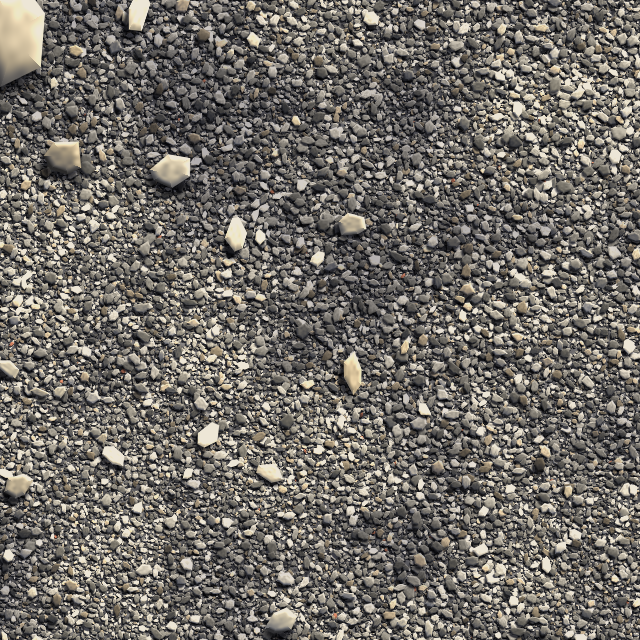
A Shadertoy shader for this texture:

```glsl
// Sunlit bed of grey angular gravel with scattered pale limestone pieces.

const vec2 SUN = vec2(0.45, 0.89);

vec3 hash3(vec3 p) {
    p = fract(p * vec3(0.1031, 0.1030, 0.0973));
    p += dot(p, p.yxz + 33.33);
    return fract((p.xxy + p.yxx) * p.zyx);
}

float noise(vec2 p) {
    vec2 i = floor(p), f = fract(p);
    f = f * f * (3.0 - 2.0 * f);
    float a = hash3(vec3(i, 7.0)).x;
    float b = hash3(vec3(i + vec2(1, 0), 7.0)).x;
    float c = hash3(vec3(i + vec2(0, 1), 7.0)).x;
    float d = hash3(vec3(i + vec2(1, 1), 7.0)).x;
    return mix(mix(a, b, f.x), mix(c, d, f.x), f.y);
}

// Paints one faceted stone, centred on p = 0, and the shadow it casts.
void drawStone(inout vec3 color, vec2 p, vec3 seed, float radius, vec3 albedo, float soft) {
    if (dot(p, p) > 3.5 * radius * radius) return;
    vec3 shape = hash3(seed + 3.7);
    float turn = 0.5 + (shape.x - 0.5) * 2.8;
    mat2 spin = mat2(cos(turn), -sin(turn), sin(turn), cos(turn));
    vec2 stretch = vec2(1.0, 1.1 + 0.9 * shape.y);

    // Cast shadow, tinted by the sky
    vec2 q = spin * (p + SUN * 0.38 * radius) * stretch / radius;
    float shadow = 1.0 - smoothstep(0.7, 1.25, length(q));
    color *= mix(vec3(1.0), vec3(0.25, 0.26, 0.31), shadow);

    // Outline: the intersection of six irregular half planes
    q = spin * p * stretch / radius;
    float dist = -9.0;
    vec2 facing = vec2(0.0);
    for (int i = 0; i < 6; i++) {
        vec3 h = hash3(seed + float(i) * 5.3 + 11.0);
        float angle = (float(i) + 0.6 * h.x) * 1.0472;
        vec2 normal = vec2(cos(angle), sin(angle));
        float edge = dot(q, normal) - mix(0.72, 1.04, h.y);
        if (edge > dist) {
            dist = edge;
            facing = normal;
        }
    }
    facing = normalize((facing * stretch) * spin);

    // Tilted top with bevelled sides
    vec2 tilt = hash3(seed + 29.0).xy - 0.5;
    float bevel = smoothstep(-0.42, 0.0, dist);
    float light = 0.98 + 0.6 * dot(tilt, SUN) + 0.5 * bevel * dot(facing, SUN);
    light += 0.35 * dot(p / radius, SUN) * shape.z;
    light *= 0.88 + 0.24 * noise(q * 3.5 + seed.xy * 9.0);
    light = clamp(light, 0.22, 1.45);
    vec3 tint = mix(vec3(0.92, 0.97, 1.12), vec3(1.02, 1.0, 0.95), smoothstep(0.35, 0.9, light));
    float cover = 1.0 - smoothstep(-soft, soft, dist * radius);
    color = mix(color, min(albedo * light * tint, vec3(0.93, 0.90, 0.84)), cover);
}

vec3 gravelColor(vec3 h) {
    vec3 c = mix(vec3(0.38, 0.375, 0.36), vec3(0.90, 0.875, 0.82), pow(h.x, 1.35));
    c = mix(c, c * vec3(1.05, 0.98, 0.88), step(0.88, h.y));
    return mix(c, vec3(0.66, 0.42, 0.33), step(0.9985, h.z));
}

// One scatter of stones on a jittered grid; pale = 1 gives cream limestone.
void scatter(inout vec3 color, vec2 uv, float cells, float density, vec2 sizes, float pale) {
    vec2 p = uv * cells, cell = floor(p);
    for (int y = 1; y >= -1; y--)
    for (int x = -1; x <= 1; x++) {
        vec2 id = cell + vec2(x, y);
        vec3 seed = vec3(id, cells);
        vec3 place = hash3(seed);
        if (place.z > density) continue;
        vec3 h = hash3(seed + 17.0);
        vec3 cream = mix(vec3(0.76, 0.69, 0.57), vec3(0.92, 0.89, 0.82), h.x);
        vec3 albedo = mix(gravelColor(h), cream, pale);
        float radius = mix(sizes.x, sizes.y, hash3(seed + 41.0).x);
        drawStone(color, p - id - 0.12 - 0.76 * place.xy, seed, radius, albedo, 0.0012 * cells);
    }
}

void mainImage(out vec4 fragColor, in vec2 fragCoord) {
    vec2 uv = fragCoord / iResolution.y;

    // Coarse gravel gathers towards the right and in drifting patches
    float drift = noise(uv * 4.0 + 2.3);
    float coarse = clamp(0.25 + 0.5 * uv.x + 0.9 * (drift - 0.5) + 0.2 * uv.y, 0.0, 1.0);

    // Grit floor
    vec3 color = mix(vec3(0.12, 0.12, 0.14), vec3(0.50, 0.49, 0.48), noise(uv * 230.0));

    // Gravel, fine to coarse
    scatter(color, uv, 170.0, 0.9, vec2(0.36, 0.60), 0.0);
    scatter(color, uv, 121.0, 0.85, vec2(0.36, 0.62), 0.0);
    scatter(color, uv, 83.0, mix(0.42, 0.88, coarse), vec2(0.34, 0.62), 0.0);
    scatter(color, uv, 57.0, mix(0.16, 0.78, coarse), vec2(0.32, 0.60), 0.0);
    scatter(color, uv, 39.0, mix(0.05, 0.27, coarse), vec2(0.28, 0.50), 0.0);

    // Broad undulation of the ground: hollows darken and turn bluish
    float swell = 0.6 * noise(uv * 6.0 + 5.1) + 0.4 * noise(uv * 15.0 + 8.4);
    color *= mix(vec3(0.66, 0.67, 0.74), vec3(1.36, 1.35, 1.32), swell);
    color = min(color, vec3(0.93, 0.90, 0.84));

    // Pale pebbles and limestone lumps, thinning to the right
    scatter(color, uv, 29.0, mix(0.06, 0.02, uv.x), vec2(0.25, 0.40), 1.0);
    scatter(color, uv, 13.0, mix(0.14, 0.02, uv.x), vec2(0.26, 0.46), 1.0);
    drawStone(color, uv - vec2(0.025, 0.955), vec3(4.0, 9.0, 2.0), 0.08, vec3(0.78, 0.73, 0.64), 0.0012);

    fragColor = vec4(color, 1.0);
}
```
